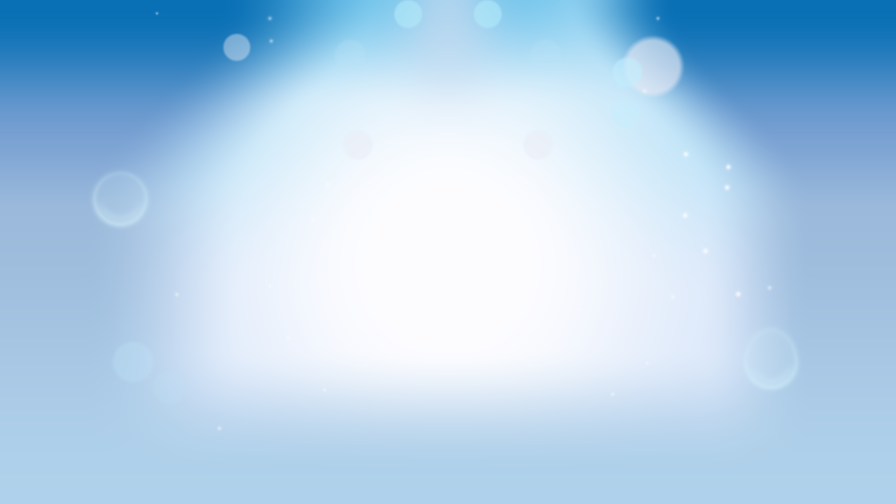
Write a WebGL 1 fragment shader that draws this background.

```glsl
precision highp float;
uniform vec2 u_resolution;

#define GLOW_CENTER vec2(0.0, 0.48)
#define GLOW_EDGE 0.72
#define TOP_NARROWING 0.27
#define SPARK_COUNT 20
#define TRAIL_COUNT 6
#define SPARK_SIZE 0.005

const vec3 DEEP_BLUE = vec3(0.04, 0.44, 0.71);
const vec3 PERIWINKLE = vec3(0.46, 0.62, 0.82);
const vec3 HAZE_BLUE = vec3(0.61, 0.73, 0.86);
const vec3 PALE_BLUE = vec3(0.69, 0.82, 0.92);
const vec3 CYAN = vec3(0.42, 0.76, 0.92);
const vec3 LIGHT_CYAN = vec3(0.74, 0.89, 0.97);
const vec3 LAVENDER = vec3(0.86, 0.91, 0.98);
const vec3 WARM_WHITE = vec3(0.91, 0.92, 0.96);
const vec3 WHITE = vec3(0.99, 0.99, 1.0);

float hash(float n) {
  return fract(sin(n * 12.9898) * 43758.5453);
}

float disc(vec2 p, vec2 center, float radius) {
  return 1.0 - smoothstep(radius * 0.82, radius * 1.08, length(p - center));
}

float spark(vec2 p, vec2 center, float size) {
  vec2 d = (p - center) / size;
  return exp(-dot(d, d));
}

// Thin rim, faint fill and a bright crescent along the bottom
float bubble(vec2 p, vec2 center, float radius) {
  vec2 d = (p - center) / radius;
  float dist = length(d);
  float rim = exp(-pow((dist - 0.92) * 9.0, 2.0));
  float crescent = exp(-pow((dist - 0.7) * 6.0, 2.0)) * smoothstep(0.1, -0.6, d.y);
  float fill = 1.0 - smoothstep(0.85, 1.0, dist);
  return 0.10 * fill + rim * (0.17 - 0.10 * d.y) + 0.15 * crescent;
}

vec3 backdrop(float y) {
  vec3 color = mix(PALE_BLUE, HAZE_BLUE, smoothstep(0.0, 0.62, y));
  color = mix(color, PERIWINKLE, smoothstep(0.56, 0.77, y));
  return mix(color, DEEP_BLUE, smoothstep(0.72, 0.98, y));
}

// White heart, lavender below and cyan towards the top
vec3 glowColor(vec2 p) {
  vec3 color = mix(LAVENDER, LIGHT_CYAN, smoothstep(0.4, 0.75, p.y));
  float heart = 1.0 - smoothstep(0.12, 0.62, length((p - GLOW_CENTER) * vec2(1.0, 0.95)));
  color = mix(color, WHITE, heart);
  float top = smoothstep(0.78, 1.05, p.y) * mix(1.0, 0.55, smoothstep(0.1, 0.35, p.x));
  color = mix(color, CYAN, top);
  float column = exp(-p.x * p.x / 0.009) * smoothstep(0.7, 0.95, p.y);
  return mix(color, vec3(0.80, 0.86, 0.94), 0.65 * column);
}

float glowMask(vec2 p) {
  float reach = abs(p.x) + TOP_NARROWING * smoothstep(0.6, 1.0, p.y);
  float inner = mix(0.40, 0.50, smoothstep(-0.2, 0.2, p.x));
  float sides = 1.0 - smoothstep(inner, GLOW_EDGE, reach);
  return sides * smoothstep(0.06, 0.31, p.y);
}

void main() {
  vec2 p = (gl_FragCoord.xy - vec2(0.5 * u_resolution.x, 0.0)) / u_resolution.y;
  vec2 mirrored = vec2(abs(p.x), p.y);

  vec3 color = mix(backdrop(p.y), glowColor(p), glowMask(p));

  // Soft discs, the first three mirrored about the middle
  color = mix(color, vec3(0.70, 0.92, 0.98), 0.6 * disc(mirrored, vec2(0.079, 0.972), 0.029));
  color = mix(color, WARM_WHITE, 0.45 * disc(mirrored, vec2(0.179, 0.713), 0.031));
  color = mix(color, LIGHT_CYAN, 0.25 * disc(mirrored, vec2(0.194, 0.891), 0.032));
  color = mix(color, WARM_WHITE, 0.45 * disc(p, vec2(-0.419, 0.906), 0.028));
  color = mix(color, WARM_WHITE, 0.65 * disc(p, vec2(0.407, 0.868), 0.060));
  color = mix(color, vec3(0.76, 0.93, 0.99), 0.6 * disc(p, vec2(0.356, 0.856), 0.031));
  color = mix(color, vec3(0.78, 0.93, 0.99), 0.6 * disc(p, vec2(0.352, 0.775), 0.030));
  color = mix(color, LIGHT_CYAN, 0.35 * disc(p, vec2(-0.625, 0.282), 0.042));
  color = mix(color, LIGHT_CYAN, 0.20 * disc(p, vec2(-0.553, 0.231), 0.034));

  // Glassy bubbles near both sides
  float glass = bubble(p, vec2(-0.650, 0.606), 0.057);
  vec2 drop = vec2(p.x, p.y - 0.25 * max(p.y - 0.29, 0.0));
  glass += bubble(drop, vec2(0.641, 0.282), 0.056);
  color = mix(color, vec3(0.83, 0.94, 0.98), min(glass * 1.5, 1.0));

  // Scattered sparks and a winding trail on the right
  float light = 0.0;
  for (int i = 0; i < SPARK_COUNT; i++) {
    float n = float(i) + 1.0;
    vec2 center = vec2((hash(n) - 0.5) * 1.35, 0.15 + 0.85 * hash(n + 31.7));
    light += 0.45 * spark(p, center, SPARK_SIZE * (0.5 + 0.5 * hash(n + 67.3)));
  }
  for (int i = 0; i < TRAIL_COUNT; i++) {
    float n = float(i);
    vec2 center = vec2(0.521 + 0.055 * sin(1.8 * n - 1.1), 0.694 - n * (0.018 + 0.0075 * n));
    light += 0.8 * spark(p, center, SPARK_SIZE);
  }
  color = mix(color, WHITE, min(light, 1.0));

  gl_FragColor = vec4(color, 1.0);
}
```
